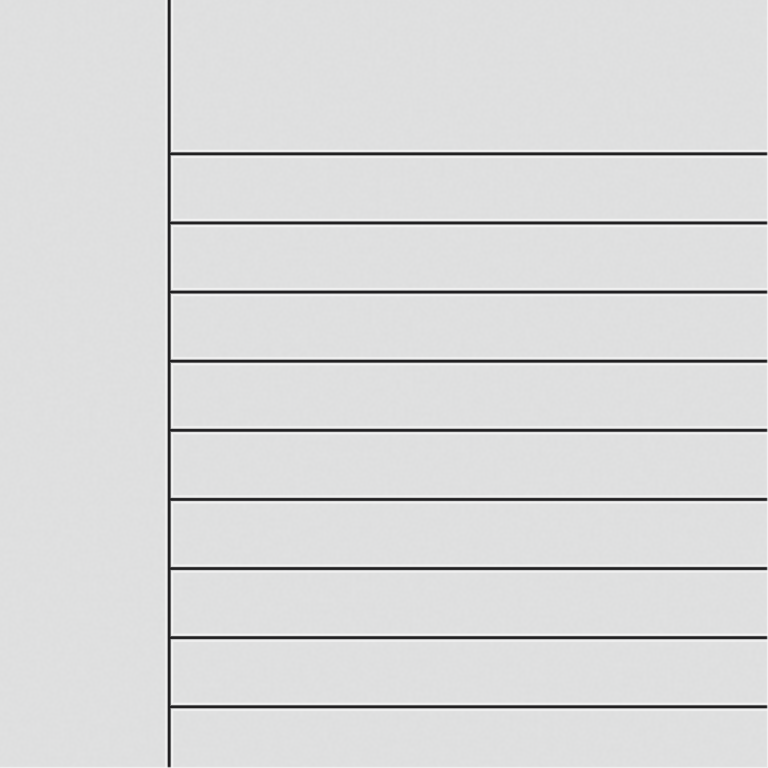
Reproduce this pattern procedurally as a Shadertoy shader.

```glsl
// A ruled sheet: pale grey paper with one vertical margin line and evenly
// spaced rules to its right. Ink and its bright fringe both come from a single
// distance to the nearest line; faint gradient noise gives the paper its grain.

const vec3 PAPER = vec3(0.874, 0.876, 0.877);
const vec3 INK = vec3(0.125, 0.122, 0.128);
const vec3 FRINGE = vec3(0.965);

const float MARGIN_X = 0.2203;       // centre of the vertical line
const float TOP_RULE_Y = 0.7997;     // centre of the highest rule
const float RULE_STEP = 0.09;
const float RULE_COUNT = 9.0;
const float INK_HALF_WIDTH = 0.0019;
const float INK_SOFTNESS = 0.0011;
const float FRINGE_OFFSET = 0.0043;  // fringe centre, measured from the line
const float FRINGE_WIDTH = 0.0012;
const float FRINGE_STRENGTH = 0.85;
const float BORDER_WIDTH = 0.0016;   // pale strip on the right and bottom
const float GRAIN_SCALE = 190.0;
const float GRAIN_AMOUNT = 0.009;

// Random unit gradient for a lattice cell.
vec2 hashGradient(vec2 cell) {
    vec3 p = fract(vec3(cell.xyx) * vec3(0.1031, 0.1030, 0.0973));
    p += dot(p, p.yzx + 33.33);
    float angle = 6.2832 * fract((p.x + p.y) * p.z);
    return vec2(cos(angle), sin(angle));
}

float gradientNoise(vec2 p) {
    vec2 cell = floor(p);
    vec2 f = p - cell;
    vec2 blend = f * f * f * (f * (f * 6.0 - 15.0) + 10.0);
    vec2 e = vec2(0.0, 1.0);
    float a = dot(hashGradient(cell), f);
    float b = dot(hashGradient(cell + e.yx), f - e.yx);
    float c = dot(hashGradient(cell + e.xy), f - e.xy);
    float d = dot(hashGradient(cell + e.yy), f - e.yy);
    return mix(mix(a, b, blend.x), mix(c, d, blend.x), blend.y);
}

// Distance to the closest centre line, margin or rule.
float lineDistance(vec2 uv) {
    float margin = abs(uv.x - MARGIN_X);
    float index = clamp(round((TOP_RULE_Y - uv.y) / RULE_STEP), 0.0, RULE_COUNT - 1.0);
    float ruleY = TOP_RULE_Y - index * RULE_STEP;
    float rule = length(vec2(max(MARGIN_X - uv.x, 0.0), uv.y - ruleY));
    return min(margin, rule);
}

void mainImage(out vec4 fragColor, in vec2 fragCoord) {
    vec2 uv = fragCoord / iResolution.xy;
    float pixel = 1.0 / min(iResolution.x, iResolution.y);

    // Paper with fine and broad grain
    float grain = gradientNoise(uv * GRAIN_SCALE)
                + 0.5 * gradientNoise(uv * GRAIN_SCALE * 0.37 + 17.0);
    vec3 color = PAPER + GRAIN_AMOUNT * grain;

    // Bright fringe along both sides of each line
    float d = lineDistance(uv);
    float offset = (d - FRINGE_OFFSET) / max(FRINGE_WIDTH, 0.5 * pixel);
    color = mix(color, FRINGE, FRINGE_STRENGTH * exp(-offset * offset));

    // Ink
    float soft = max(INK_SOFTNESS, 0.5 * pixel);
    float ink = 1.0 - smoothstep(INK_HALF_WIDTH - soft, INK_HALF_WIDTH + soft, d);
    color = mix(color, INK, ink);

    // Pale border
    float edge = min(1.0 - uv.x, uv.y);
    float border = 1.0 - smoothstep(BORDER_WIDTH - 0.5 * pixel, BORDER_WIDTH + 0.5 * pixel, edge);
    color = mix(color, FRINGE, 0.7 * border);

    fragColor = vec4(color, 1.0);
}
```
